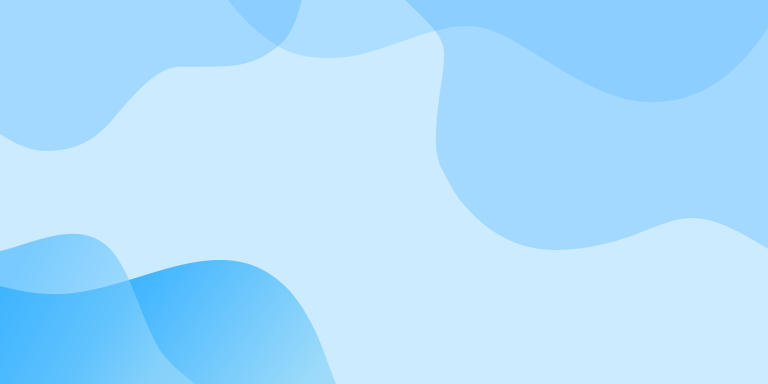
Give the GLSL for this background, as a Shadertoy shader.

```glsl
// Signed distance above a smooth edge; each knot holds position, height, slope
float edgeDistance(vec2 p, vec3 knots[7]) {
    float x = clamp(p.x, knots[0].x, knots[6].x);
    int i = 0;
    for (int j = 1; j < 6; j++) {
        if (x >= knots[j].x) i = j;
    }
    vec3 a = knots[i], b = knots[i + 1];
    float span = b.x - a.x;
    float rise = (b.y - a.y) / span;
    float t = (x - a.x) / span;
    float c2 = 3.0 * rise - 2.0 * a.z - b.z;
    float c3 = a.z + b.z - 2.0 * rise;
    float height = a.y + span * t * (a.z + t * (c2 + t * c3));
    float slope = a.z + t * (2.0 * c2 + 3.0 * t * c3);
    height += slope * (p.x - x);
    return (p.y - height) / sqrt(1.0 + slope * slope);
}

// Antialiased coverage, one pixel wide
float coverage(float d) {
    return clamp(d * iResolution.y + 0.5, 0.0, 1.0);
}

void mainImage(out vec4 fragColor, in vec2 fragCoord) {
    vec2 p = fragCoord / iResolution.y;
    vec3 tint = vec3(0.0, 0.57, 1.0);
    vec3 deepBlue = vec3(0.25, 0.71, 1.0);
    vec3 paleBlue = vec3(0.62, 0.86, 0.98);
    vec3 color = vec3(0.80, 0.92, 1.0);

    // Upper left blob
    float leftBlob = edgeDistance(p, vec3[7](
        vec3(0.0, 0.651, -0.65), vec3(0.117, 0.607, 0.0),
        vec3(0.294, 0.690, 1.2), vec3(0.469, 0.826, 0.0),
        vec3(0.578, 0.827, 0.03), vec3(0.724, 0.880, 0.85),
        vec3(0.786, 1.0, 4.0)));
    color = mix(color, tint, 0.2 * coverage(leftBlob));

    // Right blob: a side edge, with axes swapped, meets a lower edge
    float side = edgeDistance(p.yx, vec3[7](
        vec3(0.479, 1.198, -0.83), vec3(0.635, 1.135, 0.0),
        vec3(0.740, 1.143, 0.13), vec3(0.818, 1.154, 0.12),
        vec3(0.865, 1.156, -0.05), vec3(0.917, 1.135, -0.75),
        vec3(1.0, 1.055, -1.0)));
    float under = edgeDistance(p, vec3[7](
        vec3(1.159, 0.544, -1.9), vec3(1.198, 0.479, -1.25),
        vec3(1.315, 0.380, -0.5), vec3(1.445, 0.349, 0.0),
        vec3(1.628, 0.380, 0.32), vec3(1.802, 0.432, 0.0),
        vec3(2.0, 0.352, -0.6)));
    color = mix(color, tint, 0.2 * coverage(min(side, under)));

    // Wave hanging from the top
    float topWave = edgeDistance(p, vec3[7](
        vec3(0.594, 1.0, -1.3), vec3(0.724, 0.880, -0.6),
        vec3(0.865, 0.849, 0.0), vec3(1.219, 0.932, 0.0),
        vec3(1.419, 0.844, -0.62), vec3(1.693, 0.734, 0.0),
        vec3(2.0, 0.927, 1.5)));
    color = mix(color, tint, 0.145 * coverage(topWave));

    // Solid lower hill
    float hill = -edgeDistance(p, vec3[7](
        vec3(0.0, 0.255, -0.25), vec3(0.143, 0.234, 0.0),
        vec3(0.336, 0.271, 0.3), vec3(0.573, 0.323, 0.0),
        vec3(0.742, 0.255, -0.95), vec3(0.817, 0.146, -2.0),
        vec3(0.875, 0.0, -2.5)));
    float hillFade = clamp(dot(p - vec2(0.34, 0.245), vec2(1.54, -1.08)), 0.0, 1.0);
    color = mix(color, mix(deepBlue, paleBlue, hillFade), coverage(hill));

    // Translucent hill in the corner
    float veil = -edgeDistance(p, vec3[7](
        vec3(0.0, 0.346, 0.25), vec3(0.190, 0.391, 0.0),
        vec3(0.281, 0.357, -0.9), vec3(0.336, 0.271, -2.2),
        vec3(0.378, 0.167, -2.4), vec3(0.424, 0.078, -1.3),
        vec3(0.508, 0.0, -0.85)));
    float veilFade = clamp(dot(p - vec2(0.0, 0.22), vec2(2.0, -1.0)), 0.0, 1.0);
    color = mix(color, mix(deepBlue, paleBlue, veilFade), 0.6 * coverage(veil));

    fragColor = vec4(color, 1.0);
}
```
